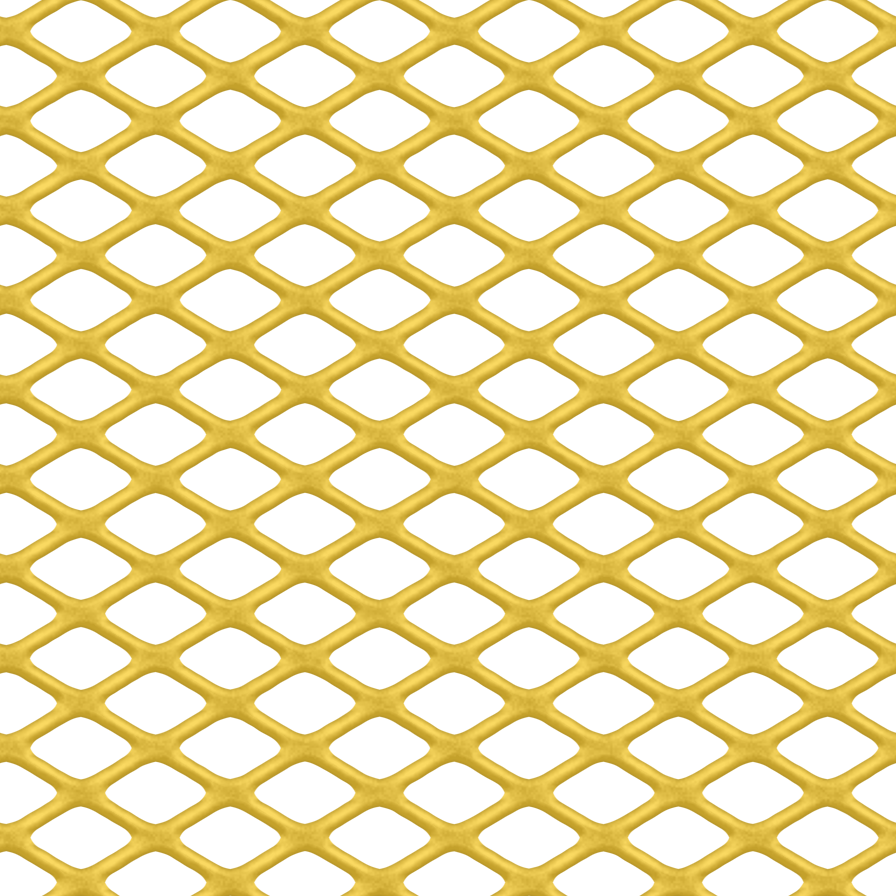
A Shadertoy shader for this pattern:

```glsl
// Gold expanded-metal mesh: 6 by 10 staggered repeats of rounded diamond holes on white.
// Each hole is a capped rhombus distance; the strands between are shaded as
// rounded bars lit from above, with flatter, darker joints and a fine wrapping grain.

float hash(vec2 p) {
    vec3 v = fract(vec3(p.xyx) * 0.1031);
    v += dot(v, v.yzx + 33.33);
    return fract((v.x + v.y) * v.z);
}

// Value noise that wraps after "period" lattice cells
float wrapNoise(vec2 uv, float period) {
    vec2 p = uv * period, cell = floor(p), f = fract(p);
    f = f * f * (3.0 - 2.0 * f);
    vec2 lo = mod(cell, period), hi = mod(cell + 1.0, period);
    return mix(mix(hash(lo), hash(vec2(hi.x, lo.y)), f.x),
               mix(hash(vec2(lo.x, hi.y)), hash(hi), f.x), f.y);
}

float smoothMax(float a, float b, float k) {
    float h = max(k - abs(a - b), 0.0) / k;
    return max(a, b) + 0.25 * k * h * h;
}

// Of two staggered lattice offsets, the one nearer its centre
vec2 nearer(vec2 a, vec2 b) {
    return abs(a.x) + abs(a.y) < abs(b.x) + abs(b.y) ? a : b;
}

// Negative inside the hole, in units of 1/768 of the canvas
float holeDistance(vec2 q) {
    q = abs(q);
    float rhombus = dot(q, normalize(vec2(38.4, 64.0))) - 25.6;
    float d = smoothMax(rhombus, q.y - 27.4, 6.0);
    return smoothMax(d, q.x - 44.5, 8.0);
}

void mainImage(out vec4 fragColor, in vec2 fragCoord) {
    vec2 uv = fragCoord / iResolution.xy;
    vec2 cellSize = vec2(128.0, 76.8);

    // Joints lie at whole and half steps, holes halfway between them
    vec2 grid = uv * vec2(6.0, 10.0) - vec2(0.042, 0.651);
    vec2 hole = cellSize * nearer(fract(grid + vec2(0.5, 0.0)) - 0.5,
                                  fract(grid + vec2(0.0, 0.5)) - 0.5);
    vec2 joint = cellSize * nearer(fract(grid + 0.5) - 0.5, fract(grid) - 0.5);

    float grain = wrapNoise(uv, 384.0) - 0.5;
    float mottling = wrapNoise(uv, 96.0) - 0.5;
    float d = holeDistance(hole) + 0.5 * mottling;

    // Position across the strand: -1 at its lower edge, +1 at its upper edge
    float facing = clamp(-hole.y / 7.0, -1.0, 1.0);
    float across = facing * clamp(1.0 - d / 7.33, 0.0, 1.0);
    float slant = clamp(-hole.x * hole.y / 200.0, -1.0, 1.0);
    float plate = exp(-dot(joint / vec2(23.0, 12.0), joint / vec2(23.0, 12.0)));

    // Highlight along the strand, dulled on the joints
    float ridge = (across - mix(0.30, 0.12, 0.5 + 0.5 * slant)) / (0.52 + 0.06 * slant);
    float tone = 0.06 + 0.94 * exp(-ridge * ridge) * (1.0 - 0.62 * plate);
    tone += 0.22 * across + 0.16 * mottling + grain * (0.10 + 0.22 * plate);
    vec3 gold = mix(vec3(0.77, 0.63, 0.17), vec3(0.98, 0.85, 0.38), clamp(tone, 0.0, 1.0));
    gold *= 1.0 - 0.07 * smoothstep(0.65, 1.0, abs(across));

    // Smoothed edge against the white ground
    float soft = max(768.0 / iResolution.y, 0.8) * 0.75;
    fragColor = vec4(mix(vec3(1.0), gold, smoothstep(-soft, soft, d)), 1.0);
}
```
